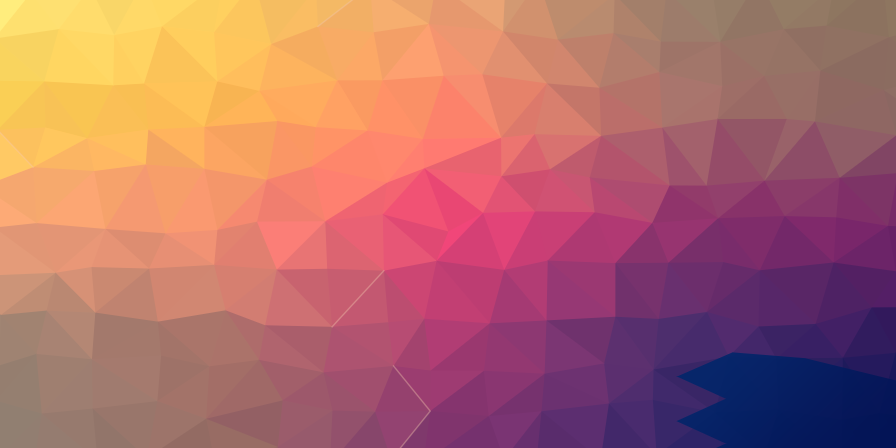
Write a Shadertoy shader that draws this background.

```glsl
// A low-poly sheet of flat triangles running from yellow through pink to navy.
// A jittered grid is split into triangles, each tinted by a smooth colour field
// sampled near its centre; a navy patch and a few pale seams lie on top.

const vec2 CELL = vec2(0.125, 0.105);
const vec2 ORIGIN = vec2(-0.026, 0.083);

vec2 hash2(vec2 c) {
    vec3 q = fract(c.xyx * vec3(0.1031, 0.1030, 0.0973));
    q += dot(q, q.yzx + 33.33);
    return fract((q.xx + q.yz) * q.zy);
}

// Five evenly spaced colour stops, t from 0 to 1
vec3 ramp(float t, vec3 a, vec3 b, vec3 c, vec3 d, vec3 e) {
    vec4 k = clamp(t * 4.0 - vec4(0, 1, 2, 3), 0.0, 1.0);
    return mix(mix(mix(mix(a, b, k.x), c, k.y), d, k.z), e, k.w);
}

// Horizontal ramps blended from the bottom to the top
vec3 colourField(vec2 p) {
    float x = p.x * 0.5;
    vec3 bottom = ramp(x, vec3(0.55, 0.49, 0.44), vec3(0.59, 0.42, 0.39),
        vec3(0.50, 0.20, 0.44), vec3(0.20, 0.15, 0.42), vec3(0.02, 0.08, 0.33));
    vec3 low = ramp(x, vec3(0.62, 0.52, 0.45), vec3(0.69, 0.46, 0.42),
        vec3(0.70, 0.24, 0.45), vec3(0.30, 0.18, 0.43), vec3(0.19, 0.10, 0.37));
    vec3 middle = ramp(x, vec3(0.98, 0.64, 0.48), vec3(0.97, 0.57, 0.45),
        vec3(0.95, 0.27, 0.47), vec3(0.58, 0.20, 0.43), vec3(0.47, 0.14, 0.41));
    vec3 high = ramp(x, vec3(1.00, 0.83, 0.33), vec3(1.00, 0.72, 0.33),
        vec3(1.00, 0.53, 0.42), vec3(0.67, 0.44, 0.42), vec3(0.54, 0.40, 0.38));
    vec3 top = ramp(x, vec3(1.00, 0.91, 0.48), vec3(0.99, 0.81, 0.36),
        vec3(0.93, 0.64, 0.45), vec3(0.60, 0.50, 0.42), vec3(0.55, 0.46, 0.37));
    return ramp(p.y, bottom, low, middle, high, top);
}

vec2 meshVertex(vec2 id) {
    return ORIGIN + CELL * (id + (hash2(id + 17.0) - 0.5) * vec2(0.52, 0.48));
}

// Signed distance to a line, negative on its left side
float edge(vec2 p, vec2 a, vec2 b) {
    vec2 e = b - a;
    return ((p.x - a.x) * e.y - (p.y - a.y) * e.x) / length(e);
}

float segment(vec2 p, vec2 a, vec2 b) {
    vec2 e = b - a;
    return length(p - a - e * clamp(dot(p - a, e) / dot(e, e), 0.0, 1.0));
}

// Adds one flat triangle, weighted by how much of the pixel it covers
void addFacet(inout vec4 sum, vec2 p, vec2 a, vec2 b, vec2 c, vec2 seed, float px) {
    float d = max(edge(p, a, b), max(edge(p, b, c), edge(p, c, a)));
    float cover = clamp(0.5 - d / px, 0.0, 1.0);
    if (cover <= 0.0) return;
    vec2 rnd = hash2(seed) - 0.5;
    vec3 tint = colourField((a + b + c) / 3.0 + rnd * 0.05);
    sum += vec4(tint * (1.0 + 0.06 * rnd.y), 1.0) * cover;
}

// Faceted patch in the lower right: three sloping top edges, zigzag left side
float navyPatch(vec2 p) {
    float roof = max(p.y - 0.2135 - 0.436 * (p.x - 1.635),
                 max(p.y - 0.2135 + 0.08 * (p.x - 1.635),
                     p.y - 0.2005 + 0.245 * (p.x - 1.797)));
    float zigzag = 1.0 - abs(2.0 * fract((p.y - 0.06) / 0.1) - 1.0);
    return max(roof, (1.51 + 0.11 * zigzag - p.x) * 0.42);
}

void mainImage(out vec4 fragColor, in vec2 fragCoord) {
    vec2 p = fragCoord / iResolution.xy * vec2(2.0, 1.0);
    float px = 1.0 / iResolution.y;
    vec2 base = floor((p - ORIGIN) / CELL);
    vec4 sum = vec4(0.0);
    float seam = 0.0;

    for (int j = -1; j <= 1; j++)
    for (int i = -1; i <= 1; i++) {
        vec2 id = base + vec2(i, j);
        vec2 a = meshVertex(id), b = meshVertex(id + vec2(1, 0));
        vec2 c = meshVertex(id + vec2(1, 1)), d = meshVertex(id + vec2(0, 1));

        // Turn the quad so that a-c is its shorter diagonal
        if (distance(b, d) < distance(a, c)) {
            vec2 first = a;
            a = b; b = c; c = d; d = first;
        }
        addFacet(sum, p, a, b, c, id + 41.3, px);
        addFacet(sum, p, a, c, d, id + 83.7, px);

        // Rare pale hairlines between facets
        float line = 1.0 - smoothstep(0.0, 0.0008 + px, segment(p, a, c));
        seam = max(seam, line * step(0.965, hash2(id + 5.0).x));
    }

    vec3 colour = sum.rgb / max(sum.a, 0.001);
    vec3 navy = mix(vec3(0.0, 0.15, 0.42), vec3(0.01, 0.08, 0.34),
                    smoothstep(1.5, 2.1, p.x + 0.15 - p.y));
    float patchCover = clamp(0.5 - navyPatch(p) / px, 0.0, 1.0);
    colour = mix(colour, navy, 0.88 * patchCover);
    colour = mix(colour, vec3(0.95, 0.78, 0.68), 0.4 * seam);
    fragColor = vec4(colour, 1.0);
}
```
